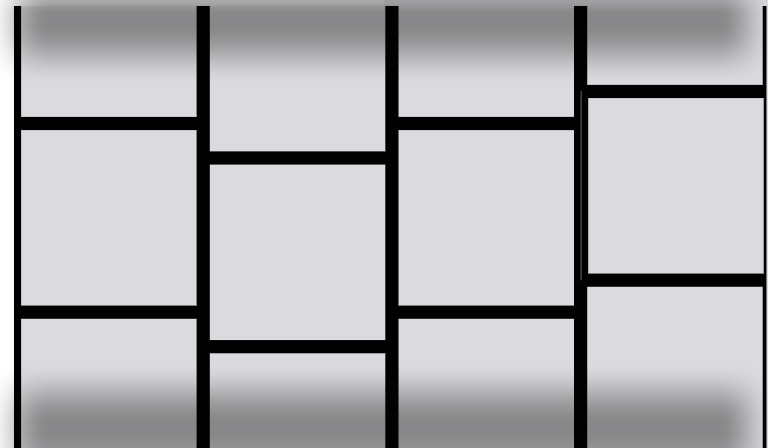
This pattern is drawn by a Shadertoy shader. Its source:

```glsl
const float PITCH = 0.2457;
const float HALF_LINE = 0.0086;
const vec2 GRID_ORIGIN = vec2(0.0189, 0.1608);
const vec3 TILE_COLOR = vec3(0.859, 0.855, 0.873);
const vec3 SHADE_COLOR = vec3(0.535, 0.535, 0.54);
const vec3 LINE_COLOR = vec3(0.004);
const vec3 SEAM_COLOR = vec3(0.42);

float boxDistance(vec2 p, vec2 halfSize) {
    vec2 d = abs(p) - halfSize;
    return max(d.x, d.y);
}

float coverage(float dist, float pixel) {
    return clamp(0.5 - dist / pixel, 0.0, 1.0);
}

// Odd columns slide down or up, even ones stay level.
float columnShift(float column) {
    return mod(column, 2.0) * (column < 2.0 ? 0.0449 : -0.0417);
}

// Soft band along a horizontal edge, at a given distance from it.
float edgeShade(float dist, float rim) {
    return smoothstep(0.112, 0.032, dist) * mix(rim, 1.0, smoothstep(0.0, 0.018, dist));
}

float sideFade(float x) {
    return smoothstep(-0.018, 0.065, x) * smoothstep(1.012, 0.935, x);
}

float tileMask(vec2 p, float pixel) {
    float column = floor((p.x - GRID_ORIGIN.x) / PITCH);
    vec2 grid = p - GRID_ORIGIN - vec2(0.0, columnShift(column));
    vec2 cell = floor(grid / PITCH);
    vec2 local = grid - (cell + 0.5) * PITCH;
    // One tile sits slightly out of line.
    if (cell == vec2(3.0, 0.0)) local.x -= 0.0013;
    return coverage(boxDistance(local, vec2(0.5 * PITCH - HALF_LINE)), pixel);
}

// Hairline gap left beside the displaced tile.
float seamMask(vec2 p, float pixel) {
    vec2 center = vec2(GRID_ORIGIN.x + 3.0 * PITCH + 0.0007,
                       GRID_ORIGIN.y + columnShift(3.0) + 0.5 * PITCH);
    return coverage(boxDistance(p - center, vec2(0.0006, 0.5 * PITCH)), pixel);
}

void mainImage(out vec4 fragColor, in vec2 fragCoord) {
    float pixel = 1.0 / iResolution.x;
    float height = iResolution.y * pixel;
    vec2 p = vec2(fragCoord.x, iResolution.y - fragCoord.y) * pixel;

    // Panel bounds: margins on the left, top and a sliver on the right.
    float panel = coverage(0.0182 - p.x, pixel)
                * coverage(p.x - 0.998, pixel)
                * coverage(0.0078 - p.y, pixel);

    // Shading lies over paper and tiles but under the lines.
    float shade = max(edgeShade(p.y, 0.72), edgeShade(height - p.y, 0.9)) * sideFade(p.x);
    vec3 margin = mix(vec3(1.0), TILE_COLOR, step(0.5, p.x));
    vec3 paper = mix(margin, SHADE_COLOR, shade);
    vec3 tile = mix(TILE_COLOR, SHADE_COLOR, shade);

    vec3 color = mix(LINE_COLOR, tile, tileMask(p, pixel));
    color = mix(color, SEAM_COLOR, seamMask(p, pixel));
    fragColor = vec4(mix(paper, color, panel), 1.0);
}
```
